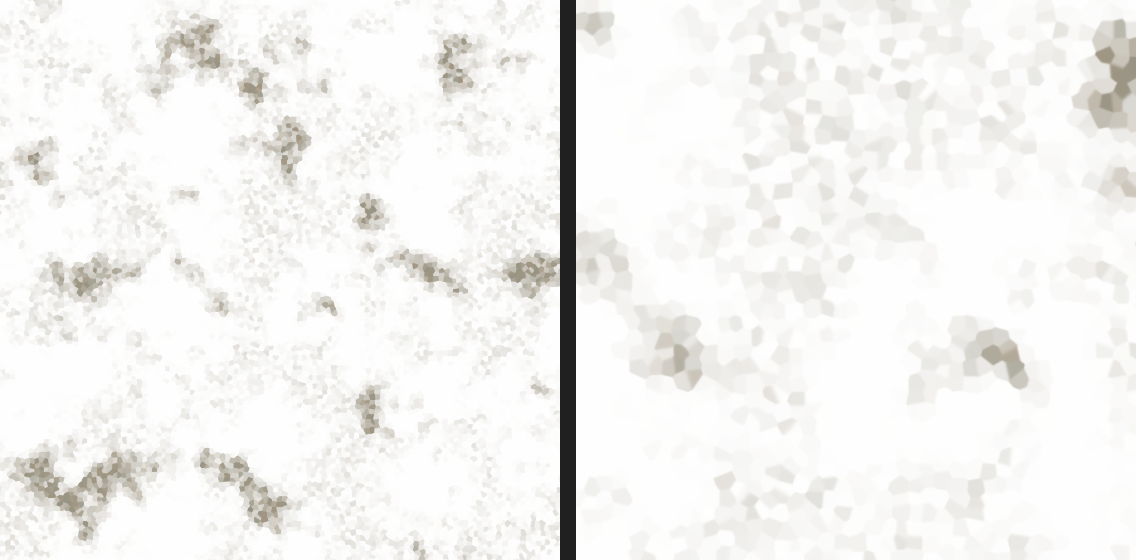
Left, the full canvas; right, a detail of the centre.
This texture is drawn by a Shadertoy shader. Its source:

```glsl
// Weathered white plaster: faint grey mottling and ragged taupe patches made of small rounded grains.

vec2 hash2(vec2 p) {
    vec3 q = fract(p.xyx * vec3(0.1031, 0.1030, 0.0973));
    q += dot(q, q.yzx + 33.33);
    return fract((q.xx + q.yz) * q.zy);
}

vec2 randomGradient(vec2 corner) {
    float angle = 6.2832 * hash2(corner + 71.0).x;
    return vec2(cos(angle), sin(angle));
}

float gradientNoise(vec2 p) {
    vec2 cell = floor(p), f = fract(p);
    vec2 fade = f * f * f * (f * (f * 6.0 - 15.0) + 10.0);
    vec2 e = vec2(0.0, 1.0);
    float a = dot(randomGradient(cell), f);
    float b = dot(randomGradient(cell + e.yx), f - e.yx);
    float c = dot(randomGradient(cell + e.xy), f - e.xy);
    float d = dot(randomGradient(cell + e.yy), f - e.yy);
    return mix(mix(a, b, fade.x), mix(c, d, fade.x), fade.y);
}

// Stain strength of one grain, from 0 (clean) to 1 (darkest)
float stain(vec2 p, vec2 rnd) {
    // Ragged patches with uneven grains
    float patchField = gradientNoise(p * 5.5 + 3.7)
                     + 0.6 * gradientNoise(p * 14.0 + 19.3)
                     + 0.35 * gradientNoise(p * 34.0 + 47.1);
    float patches = smoothstep(0.23, 0.76, patchField) * (0.35 + 1.1 * rnd.x);

    // Faint mottling spread over the rest
    float mottleField = gradientNoise(p * 7.0 + 83.2)
                      + 0.8 * gradientNoise(p * 24.0 + 58.6);
    float mottle = 0.3 * rnd.y * rnd.y * smoothstep(-0.2, 0.4, mottleField);

    return min(patches + mottle, 1.0);
}

vec3 grainColour(vec2 p, vec2 id) {
    vec2 rnd = hash2(id + 211.0);
    vec3 white = vec3(0.996, 0.996, 0.995);
    vec3 greyTaupe = vec3(0.59, 0.58, 0.52);
    vec3 warmTaupe = vec3(0.64, 0.59, 0.51);
    vec3 taupe = mix(greyTaupe, warmTaupe, hash2(id + 307.0).x);
    return mix(white, taupe, stain(p, rnd));
}

void mainImage(out vec4 fragColor, in vec2 fragCoord) {
    vec2 uv = fragCoord / iResolution.y;
    float grains = 115.0;
    vec2 p = uv * grains;
    vec2 base = floor(p);

    // Voronoi grains, blended softly where they meet
    vec3 sum = vec3(0.0);
    float total = 0.0;
    for (int y = -1; y <= 1; y++) {
        for (int x = -1; x <= 1; x++) {
            vec2 id = base + vec2(x, y);
            vec2 centre = id + 0.1 + 0.8 * hash2(id);
            vec2 offset = p - centre;
            float weight = exp(-14.0 * dot(offset, offset));
            sum += weight * grainColour(centre / grains, id);
            total += weight;
        }
    }
    fragColor = vec4(sum / total, 1.0);
}
```
